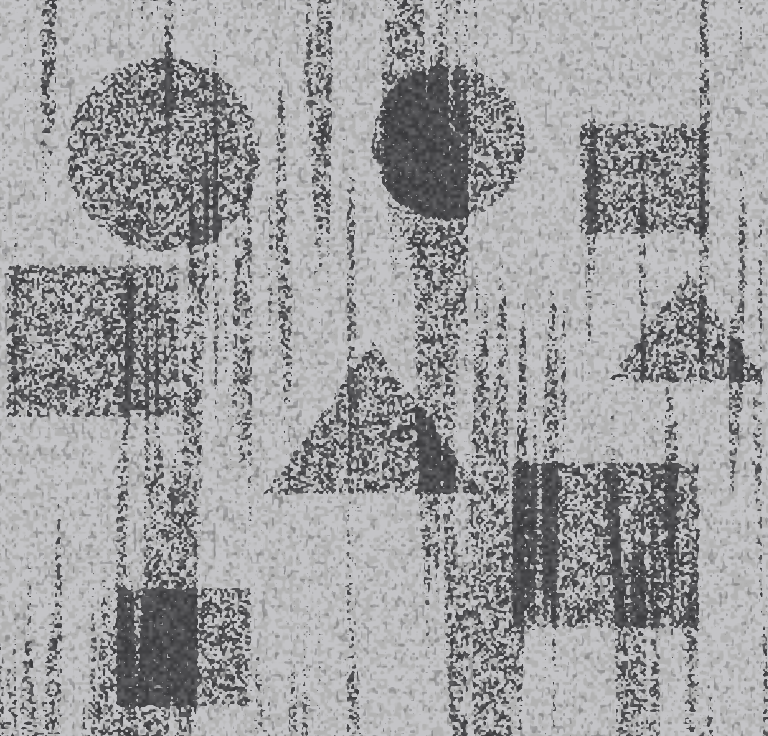
Give the GLSL for this pattern, as a Shadertoy shader.

```glsl
float hash(vec2 p) {
    vec3 q = fract(p.xyx * 0.1031);
    q += dot(q, q.yzx + 33.33);
    return fract((q.x + q.y) * q.z);
}

float noise(vec2 p) {
    vec2 i = floor(p), f = fract(p);
    f = f * f * (3.0 - 2.0 * f);
    return mix(mix(hash(i), hash(i + vec2(1, 0)), f.x),
               mix(hash(i + vec2(0, 1)), hash(i + vec2(1, 1)), f.x), f.y);
}

// Vertical runs: every column has its own offset along y
float column(float c, float y, float seed) {
    return noise(vec2(c + seed, y + 40.0 * hash(vec2(c, seed))));
}

float streaks(vec2 p, float seed) {
    float c = floor(p.x);
    return mix(column(c, p.y, seed), column(c + 1.0, p.y, seed),
               smoothstep(0.0, 1.0, fract(p.x)));
}

float circle(vec2 q, float size) {
    return length(q) - size;
}

float box(vec2 q, float size) {
    vec2 d = abs(q) - size * vec2(1.0, 0.88);
    return max(d.x, d.y);
}

float triangle(vec2 q, float size) {
    float side = abs(q.x) / 1.15 + (q.y - 0.8 * size) / 1.6;
    return max(side, -q.y - 0.8 * size);
}

// Eight shapes on a loose three by three grid, with one cell left empty
float shapes(vec2 p) {
    float nearest = 1.0;
    for (int k = 0; k < 8; k++) {
        float n = float(k);
        float col = k == 7 ? 2.0 : float(k % 3);
        float row = float(k / 3);
        vec2 centre = vec2(0.2 + 0.335 * col, 0.79 - 0.3 * row);
        centre += vec2(0.075 * sin(1.4 * n + 0.3), 0.07 * sin(2.9 * n));
        float size = 0.108 + 0.024 * cos(1.7 * n);
        vec2 q = p - centre;
        int kind = k / 2;
        float d = kind == 0 ? circle(q, size)
                : kind == 2 ? triangle(q, size) : box(q, size);
        nearest = min(nearest, d);
    }
    return nearest;
}

void mainImage(out vec4 fragColor, in vec2 fragCoord) {
    vec2 p = fragCoord / iResolution.y;

    // Broad bands, narrow bands and hairlines add up to the streaks
    float run = 0.42 * streaks(p * vec2(9.0, 2.2), 11.0)
              + 0.38 * streaks(p * vec2(48.0, 3.0), 37.0)
              + 0.28 * streaks(p * vec2(150.0, 3.5), 71.0);
    float streak = smoothstep(0.57, 0.69, run);
    float inside = smoothstep(0.003, -0.003, shapes(p));

    // Ink density sets the threshold of the grain
    float density = 0.49 * inside + 0.47 * streak;
    float grain = noise(p * 290.0);
    float ink = smoothstep(-0.09, 0.09, density - 0.02 - grain);

    // Mottled paper with faint specks, and uneven ink
    float mottle = noise(p * 210.0 + 57.0);
    float speck = smoothstep(0.7, 0.92, noise(p * vec2(240.0, 170.0) + 113.0));
    vec3 paper = mix(vec3(0.77, 0.77, 0.78), vec3(0.7), smoothstep(0.35, 0.8, mottle));
    paper -= 0.15 * speck;
    vec3 darkInk = mix(vec3(0.22, 0.22, 0.23), vec3(0.38, 0.38, 0.39), mottle);

    fragColor = vec4(mix(paper, darkInk, ink), 1.0);
}
```
